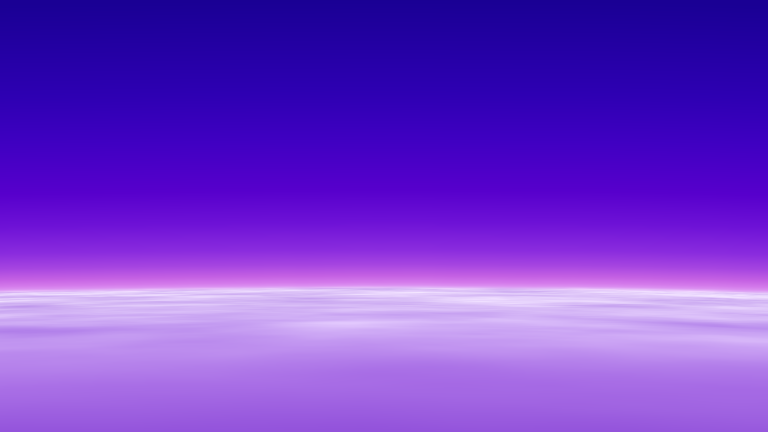
Write a Shadertoy shader that draws this background.

```glsl
// Draws a violet twilight sky above a softly lit sea of clouds with a pink horizon glow.

const float HORIZON = 0.334;        // horizon height at the centre
const float HORIZON_DROP = 0.010;   // how far it falls at the sides
const float HORIZON_BLUR = 0.006;
const float PERSPECTIVE = 0.045;    // keeps distant cloud streaks finite
const float CLOUD_CONTRAST = 0.30;
const float PATCH_STRENGTH = 0.10;

// Gradient stops: colour, then distance from the horizon
const int SKY_STOPS = 10;
const vec4 SKY[SKY_STOPS] = vec4[](
    vec4(0.88, 0.62, 0.96, 0.000), vec4(0.83, 0.48, 0.92, 0.012),
    vec4(0.77, 0.38, 0.89, 0.027), vec4(0.65, 0.27, 0.88, 0.053),
    vec4(0.54, 0.17, 0.87, 0.088), vec4(0.43, 0.07, 0.84, 0.150),
    vec4(0.34, 0.00, 0.80, 0.225), vec4(0.25, 0.00, 0.76, 0.340),
    vec4(0.18, 0.00, 0.70, 0.450), vec4(0.10, 0.00, 0.58, 0.667));

const int CLOUD_STOPS = 6;
const vec4 CLOUD[CLOUD_STOPS] = vec4[](
    vec4(0.89, 0.80, 0.98, 0.000), vec4(0.86, 0.76, 0.97, 0.030),
    vec4(0.78, 0.63, 0.95, 0.080), vec4(0.73, 0.54, 0.93, 0.140),
    vec4(0.66, 0.43, 0.90, 0.220), vec4(0.58, 0.33, 0.86, 0.335));

// Broad cloud banks and hollows: centre x, depth, half width, half height
const int PATCHES = 6;
const vec4 BANKS[PATCHES] = vec4[](
    vec4(0.43, 0.090, 0.13, 0.026), vec4(0.86, 0.130, 0.22, 0.036),
    vec4(0.20, 0.060, 0.12, 0.018), vec4(0.04, 0.090, 0.11, 0.012),
    vec4(0.03, 0.034, 0.06, 0.007), vec4(0.52, 0.190, 0.18, 0.040));
const float BANK_LIGHT[PATCHES] = float[](0.7, 0.8, 0.4, -1.2, -1.0, -0.3);

float hash(vec2 p) {
    vec3 q = fract(p.xyx * 0.1031);
    q += dot(q, q.yzx + 33.33);
    return fract((q.x + q.y) * q.z);
}

float noise(vec2 p) {
    vec2 cell = floor(p), f = fract(p);
    f = f * f * (3.0 - 2.0 * f);
    return mix(mix(hash(cell), hash(cell + vec2(1, 0)), f.x),
               mix(hash(cell + vec2(0, 1)), hash(cell + vec2(1, 1)), f.x), f.y);
}

float fbm(vec2 p) {
    float sum = 0.0, weight = 0.5;
    for (int i = 0; i < 4; i++) {
        sum += weight * noise(p);
        p = p * 2.03 + 17.3;
        weight *= 0.5;
    }
    return sum / 0.9375;
}

vec3 skyColour(float height) {
    vec3 colour = SKY[0].rgb;
    for (int i = 1; i < SKY_STOPS; i++) {
        float t = clamp((height - SKY[i - 1].w) / (SKY[i].w - SKY[i - 1].w), 0.0, 1.0);
        colour = mix(colour, SKY[i].rgb, t);
    }
    return colour;
}

vec3 cloudColour(float x, float depth) {
    vec3 colour = CLOUD[0].rgb;
    for (int i = 1; i < CLOUD_STOPS; i++) {
        float t = clamp((depth - CLOUD[i - 1].w) / (CLOUD[i].w - CLOUD[i - 1].w), 0.0, 1.0);
        colour = mix(colour, CLOUD[i].rgb, t);
    }

    // Streaks on a receding plane, fading toward the viewer
    float nearness = 1.0 / (depth + PERSPECTIVE);
    float streaks = fbm(vec2((x - 0.5) * nearness * 0.55 + 40.0, nearness * 0.75)) - 0.5;
    float light = streaks * CLOUD_CONTRAST * mix(1.0, 0.2, smoothstep(0.03, 0.20, depth));

    for (int i = 0; i < PATCHES; i++) {
        vec2 offset = (vec2(x, depth) - BANKS[i].xy) / BANKS[i].zw;
        light += PATCH_STRENGTH * BANK_LIGHT[i] * exp(-dot(offset, offset));
    }
    return colour + light * vec3(0.75, 1.1, 0.3);
}

void mainImage(out vec4 fragColor, in vec2 fragCoord) {
    vec2 uv = fragCoord / iResolution.xy;
    float side = 2.0 * uv.x - 1.0;

    // Gently curved horizon with small cloud-top bumps
    float bumps = 0.004 * (fbm(vec2(uv.x * 9.0, 3.0)) - 0.5);
    float height = uv.y - HORIZON + HORIZON_DROP * side * side - bumps;

    vec3 sky = skyColour(max(height, 0.0));
    vec3 clouds = cloudColour(uv.x, max(-height, 0.0));
    vec3 colour = mix(clouds, sky, smoothstep(-HORIZON_BLUR, HORIZON_BLUR, height));
    fragColor = vec4(clamp(colour, 0.0, 1.0), 1.0);
}
```
